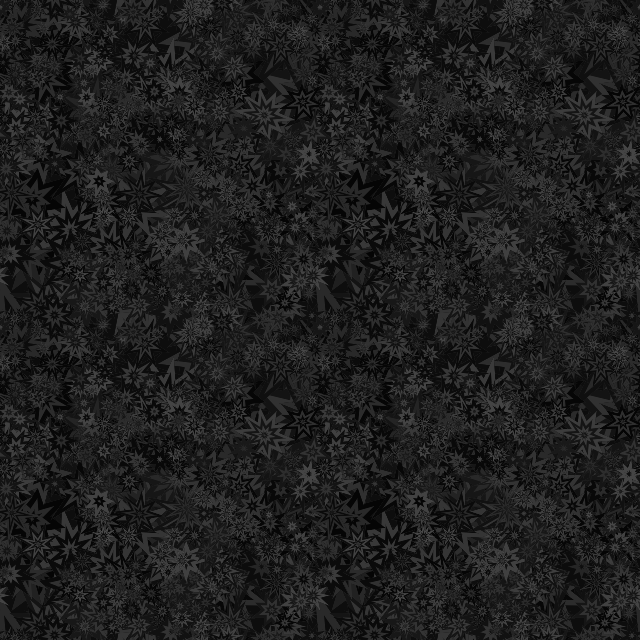
Write a three.js fragment shader that draws this pattern.

```glsl
// Dense charcoal thicket of overlapping, concentrically banded spiky stars.
varying vec2 vUv;

const float TILES = 2.0;           // whole repeats across the canvas
const int LAYERS = 10;             // painted from large stars to small ones
const float FIRST_CELLS = 3.0;     // star cells per repeat, largest stars
const float CELL_GROWTH = 1.235;   // growth of the cell count per layer
const float EDGE = 0.0012;         // edge softness, canvas units
const vec2 RADIUS = vec2(0.55, 1.0);        // star radius, in cells
const vec2 VALLEY = vec2(0.30, 0.44);       // valley radius / star radius
const vec2 POINTS = vec2(7.0, 11.0);        // arms per star
const vec2 BANDS = vec2(4.0, 6.5);          // bands from centre to rim
const float BAND_LOSS = 0.75;               // fewer bands on small stars
const vec2 PRESENCE = vec2(0.95, 0.27);     // share of cells filled, large to small
const vec2 DIMMING = vec2(0.72, 1.0);       // brightness, deep to top
const vec2 LIGHT = vec2(0.165, 0.29);       // range of light bands
const vec2 DARK = vec2(0.02, 0.105);        // range of dark bands
const float BASE = 0.05;                    // bare ground
const float CLUSTER_CELLS = 4.0;            // clustering noise cells per repeat
const float CLUSTERING = 0.8;
const float ARM_VARIATION = 0.28;
const float TAU = 6.2831853;

vec3 hash3(vec3 p) {
  p = fract(p * vec3(0.1031, 0.1030, 0.0973));
  p += dot(p, p.yxz + 33.33);
  return fract((p.xxy + p.yxx) * p.zyx);
}

float range(vec2 limits, float t) { return mix(limits.x, limits.y, t); }

// Gradient at a lattice corner, dotted with the offset to it.
float corner(vec2 cell, vec2 offset) {
  float angle = TAU * hash3(vec3(mod(cell, CLUSTER_CELLS), 91.0)).x;
  return dot(vec2(cos(angle), sin(angle)), offset);
}

// Gradient noise that wraps once per repeat.
float clusterNoise(vec2 p) {
  vec2 i = floor(p), f = fract(p), e = vec2(1.0, 0.0);
  vec2 u = f * f * f * (f * (f * 6.0 - 15.0) + 10.0);
  return mix(mix(corner(i, f), corner(i + e.xy, f - e.xy), u.x),
             mix(corner(i + e.yx, f - e.yx), corner(i + 1.0, f - 1.0), u.x), u.y);
}

// x: homothetic level, 0 at the centre and 1 on the outline; y: its slope.
vec2 starLevel(vec2 p, float radius, float valley, float arms, float turn, vec3 id) {
  float sector = TAU / arms;
  float angle = atan(p.y, p.x) + turn;
  float arm = floor(angle / sector + 0.5);
  float local = abs(angle - arm * sector);
  float armHash = hash3(id + vec3(0.0, 0.0, 200.0 + mod(arm, arms))).x;
  float tip = radius * (1.0 - ARM_VARIATION * armHash);
  vec2 notch = valley * vec2(cos(0.5 * sector), sin(0.5 * sector));
  vec2 normal = vec2(notch.y, tip - notch.x) / (tip * notch.y);
  return vec2(length(p) * dot(normal, vec2(cos(local), sin(local))), length(normal));
}

// Paints one star, if its cell holds one, over the shade so far.
float paintStar(float shade, vec2 p, vec2 cell, float cells, float layer, float depth) {
  vec3 id = vec3(mod(cell, cells), layer * 17.0 + 3.0);
  vec3 place = hash3(id);
  vec2 centre = cell + place.xy;
  vec2 offset = p - centre;
  vec3 form = hash3(id + vec3(0.0, 0.0, 5.0));
  float radius = range(RADIUS, form.x);
  if (dot(offset, offset) > radius * radius) return shade;
  float density = range(PRESENCE, depth)
                + CLUSTERING * depth * clusterNoise(centre / cells * CLUSTER_CELLS);
  if (place.z > density) return shade;

  vec3 style = hash3(id + vec3(0.0, 0.0, 9.0));
  vec3 tone = hash3(id + vec3(0.0, 0.0, 13.0));
  float arms = floor(range(POINTS, style.x) + 0.5);
  vec2 level = starLevel(offset, radius, radius * range(VALLEY, form.y), arms, TAU * form.z, id);
  float soft = EDGE * TILES * cells * level.y;
  float cover = clamp((1.0 - level.x) / soft + 0.5, 0.0, 1.0);

  // Bands narrow towards the centre and blend where too fine to draw.
  float bands = floor(range(BANDS, style.y - BAND_LOSS * depth) + 0.5);
  float root = sqrt(max(level.x, 0.001));
  float wave = abs(fract(0.5 * (bands * (1.0 - root) + 0.5)) * 2.0 - 1.0) - 0.5;
  float stripe = clamp(wave * 2.0 * root / (bands * soft) + 0.5, 0.0, 1.0);
  stripe = style.z < 0.35 ? 1.0 - stripe : stripe;
  float ink = mix(range(DARK, tone.x), range(LIGHT, tone.y), stripe);
  return mix(shade, ink * range(DIMMING, depth), cover);
}

void main() {
  float shade = BASE;
  for (int i = 0; i < LAYERS; i++) {
    float layer = float(i);
    float depth = layer / float(LAYERS - 1);
    float cells = floor(FIRST_CELLS * pow(CELL_GROWTH, layer));
    vec2 p = vUv * TILES * cells;
    for (int y = -1; y <= 1; y++) {
      for (int x = -1; x <= 1; x++) {
        vec2 cell = floor(p) + vec2(float(x), float(y));
        shade = paintStar(shade, p, cell, cells, layer, depth);
      }
    }
  }
  gl_FragColor = vec4(vec3(shade), 1.0);
}
```
